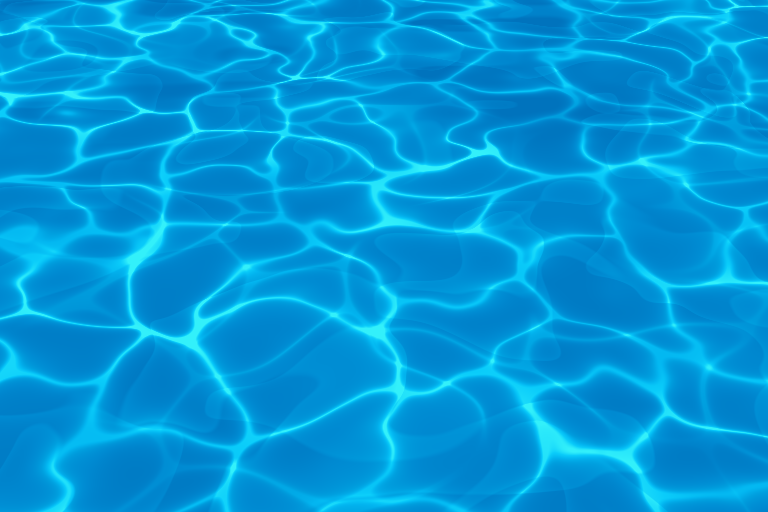
Give the GLSL for this texture, as a WebGL 1 fragment shader.

```glsl
precision highp float;
uniform vec2 u_resolution;

const vec3 DEEP = vec3(0.00, 0.45, 0.74);
const vec3 WATER = vec3(0.00, 0.54, 0.82);
const vec3 LIT = vec3(0.00, 0.62, 0.87);
const vec3 BRIGHT = vec3(0.01, 0.71, 0.94);
const vec3 GLOW = vec3(0.04, 0.80, 0.98);
const vec3 SPARK = vec3(0.20, 0.94, 0.98);

const float CELL = 0.31;        // cell width at the near edge
const float FAR_SCALE = 0.5;    // size of far cells against near ones
const float FORESHORTEN = 1.35; // flattening of the cells
const float JITTER = 0.85;
const float ROUNDING = 20.0;    // higher gives sharper cell corners
const float LINE_WIDTH = 0.024;
const float HALO_WIDTH = 0.11;

float hash(vec2 p) {
  return fract(sin(dot(p, vec2(127.1, 311.7))) * 43758.55);
}

vec2 hash2(vec2 p) {
  return vec2(hash(p), hash(p + vec2(37.3, 91.7)));
}

float noise(vec2 p) {
  vec2 i = floor(p);
  vec2 f = p - i;
  f = f * f * f * (f * (f * 6.0 - 15.0) + 10.0);
  return mix(mix(hash(i), hash(i + vec2(1.0, 0.0)), f.x),
             mix(hash(i + vec2(0.0, 1.0)), hash(i + 1.0), f.x), f.y);
}

// Centred vector noise for bending the net
vec2 sway(vec2 p) {
  return vec2(noise(p), noise(p + vec2(19.4, 47.2))) - 0.5;
}

vec2 site(vec2 cell) {
  return cell + 0.5 + JITTER * (hash2(cell) - 0.5);
}

// Distance to the cell borders, rounded where they meet
float borderDistance(vec2 p) {
  vec2 home = floor(p);
  vec2 nearest = home;
  float best = 100.0;
  for (int y = -1; y <= 1; y++) {
    for (int x = -1; x <= 1; x++) {
      vec2 cell = home + vec2(float(x), float(y));
      vec2 r = site(cell) - p;
      float d = dot(r, r);
      if (d < best) { best = d; nearest = cell; }
    }
  }
  vec2 a = site(nearest) - p;
  float sum = 0.0;
  for (int y = -2; y <= 2; y++) {
    for (int x = -2; x <= 2; x++) {
      if (x == 0 && y == 0) continue;
      vec2 b = site(nearest + vec2(float(x), float(y))) - p;
      float d = dot(0.5 * (a + b), normalize(b - a));
      sum += exp(-ROUNDING * d);
    }
  }
  return max(-log(sum) / ROUNDING, 0.0);
}

float filament(float d, float width) {
  float q = d / width;
  return 1.0 / (1.0 + q * q);
}

// Sheet of light with one crisp side that fades inward
float sheet(float n, float level) {
  float d = n - level;
  return smoothstep(0.0, 0.03, d) * exp(-7.0 * max(d, 0.0));
}

vec3 waterRamp(float t) {
  float s = t * 5.0;
  vec3 c = mix(DEEP, WATER, clamp(s, 0.0, 1.0));
  c = mix(c, LIT, clamp(s - 1.0, 0.0, 1.0));
  c = mix(c, BRIGHT, clamp(s - 2.0, 0.0, 1.0));
  c = mix(c, GLOW, clamp(s - 3.0, 0.0, 1.0));
  return mix(c, SPARK, clamp(s - 4.0, 0.0, 1.0));
}

void main() {
  vec2 uv = gl_FragCoord.xy / u_resolution;
  float aspect = u_resolution.x / u_resolution.y;

  // Floor of the pool in perspective
  float depth = mix(1.0, FAR_SCALE, uv.y);
  vec2 ground = vec2((uv.x - 0.5) * aspect, FORESHORTEN * uv.y) / (depth * CELL);
  ground += vec2(7.0, 3.0);

  // Bending by the surface, stronger far away
  vec2 bent = ground + 0.75 * sway(ground * 0.9) + 0.26 * sway(ground * 2.3 + 5.0);
  bent += 0.35 * uv.y * sway(ground * vec2(1.4, 2.6) + 31.0);

  // Main net of light
  float strength = noise(ground * 1.3 + 11.0);
  float d = borderDistance(bent);
  float width = LINE_WIDTH * mix(0.5, 1.7, noise(ground * 1.9 + 23.0)) / sqrt(depth);
  float light = mix(0.22, 0.72, strength) * filament(d, width);
  light += 0.21 * exp(-d / HALO_WIDTH);

  // Faint second net
  vec2 crossed = ground * 0.85 + 1.1 * sway(ground * 0.8 + 60.0) + 40.0;
  float veil = smoothstep(0.3, 0.75, noise(ground * 0.9 + 71.0));
  float d2 = borderDistance(crossed);
  light += veil * (0.25 * filament(d2, 0.022) + 0.09 * exp(-d2 / HALO_WIDTH));

  // Folded sheets and soft unevenness
  float fold = noise(bent * vec2(1.5, 1.2) + 83.0);
  light += 0.26 * sheet(fold, 0.64) * mix(0.4, 1.0, exp(-d / 0.15));
  light += 0.13 * sheet(noise(crossed * 1.7 + 97.0), 0.6);
  light += 0.01 + 0.13 * noise(ground * 0.7 + 50.0);

  // Dark ripples on the far surface
  float ripple = noise(ground * vec2(0.9, 2.2) + 120.0);
  light -= 0.15 * smoothstep(0.6, 0.8, ripple) * smoothstep(0.6, 1.0, uv.y);

  gl_FragColor = vec4(waterRamp(clamp(light, 0.0, 1.0)), 1.0);
}
```
